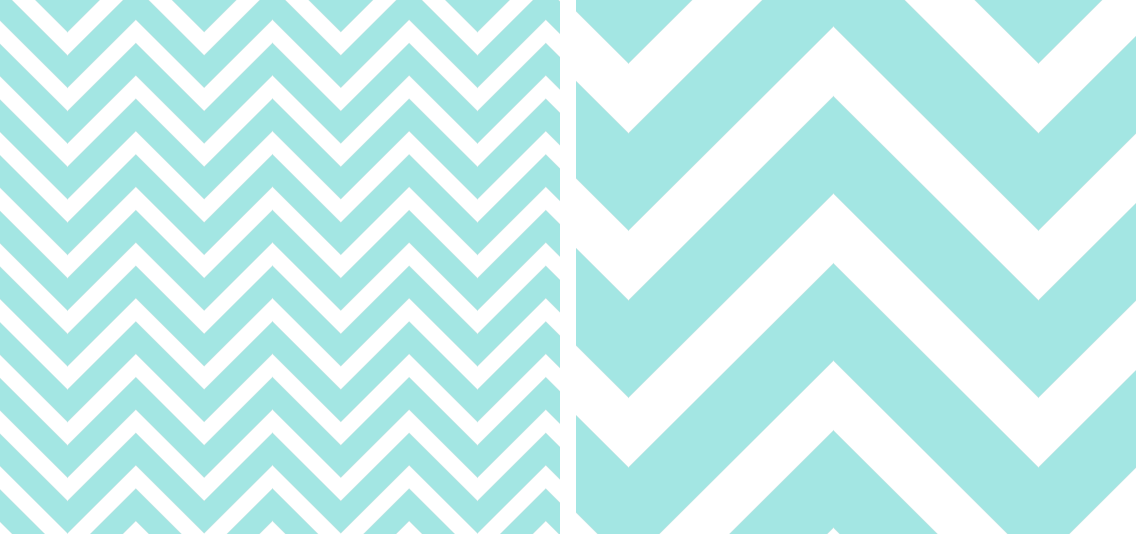
Left, the full canvas; right, a detail of the centre.
Reproduce this pattern procedurally as a Shadertoy shader.

```glsl
const vec3 AQUA = vec3(0.64, 0.90, 0.89);
const vec3 WHITE = vec3(1.0);
const vec2 REPEATS = vec2(4.098, 9.588);   // zigzags across, stripes down
const vec2 VALLEY = vec2(0.494, 0.576);    // first valley from the top left, in repeats
const float RISE = 1.221;                  // valley to peak, in stripe repeats
const float WHITE_SHARE = 0.417;           // white part of one stripe repeat
const float FRINGE = 0.2;                  // faint darkening on the aqua side of edges

// Triangle wave: 0 at whole numbers, 1 halfway between them
float triangleWave(float x) {
    return 2.0 * abs(fract(x + 0.5) - 0.5);
}

// Signed distance to a repeating band that starts at phase 0, negative inside
float bandDistance(float phase, float width) {
    float halfWidth = 0.5 * width;
    return abs(fract(phase - halfWidth + 0.5) - 0.5) - halfWidth;
}

// Vertical chevron phase, in stripe repeats
float chevronPhase(vec2 cell, vec2 valley, float rise) {
    return cell.y - valley.y + rise * triangleWave(cell.x - valley.x);
}

// Blend two colours with a slightly shaded edge on the base side
vec3 blendEdge(vec3 base, vec3 top, float cover, float fringe) {
    float shade = fringe * cover * (1.0 - cover) * (1.0 - cover);
    return mix(base, top, cover) - vec3(0.0, shade, shade);
}

void mainImage(out vec4 fragColor, in vec2 fragCoord) {
    vec2 uv = fragCoord / iResolution.xy;
    vec2 cell = vec2(uv.x, 1.0 - uv.y) * REPEATS;

    // Phase change over one pixel, measured across the slanted edge
    vec2 slope = vec2(2.0 * RISE, 1.0) * REPEATS / iResolution.xy;
    float edge = 0.85 * length(slope);

    float dist = bandDistance(chevronPhase(cell, VALLEY, RISE), WHITE_SHARE);
    float cover = 1.0 - smoothstep(-edge, edge, dist);

    fragColor = vec4(blendEdge(AQUA, WHITE, cover, FRINGE), 1.0);
}
```
